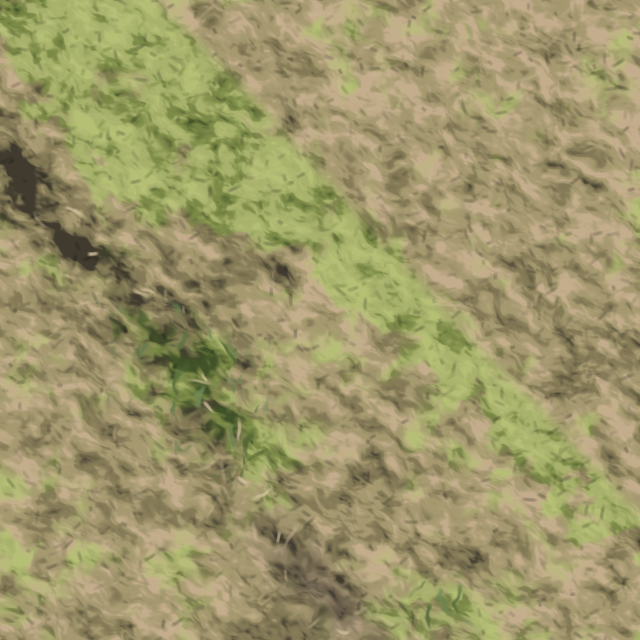
This texture is drawn by a WebGL 1 fragment shader. Its source:

```glsl
precision highp float;
// Dry meadow seen from above: a lush diagonal band of grass, a dark ditch with
// a leafy tuft, and straw litter. Stretched value noise gives the mottled tone,
// soft masks place the plants, and jittered cells scatter blades and stalks.
uniform vec2 u_resolution;

const vec3 SHADOW = vec3(0.25, 0.23, 0.18);
const vec3 OLIVE  = vec3(0.52, 0.48, 0.34);
const vec3 STRAW  = vec3(0.65, 0.60, 0.44);
const vec3 PALE   = vec3(0.77, 0.68, 0.55);
const vec3 MOSS   = vec3(0.25, 0.33, 0.15);
const vec3 LEAF   = vec3(0.48, 0.55, 0.27);
const vec3 LIME   = vec3(0.66, 0.71, 0.42);
const vec3 EARTH  = vec3(0.45, 0.39, 0.34);
const vec3 BLADE  = vec3(0.45, 0.56, 0.36);
const vec3 STALK  = vec3(0.84, 0.77, 0.63);

float hash(vec2 p) {
  vec3 q = fract(p.xyx * 0.1031);
  q += dot(q, q.yzx + 33.33);
  return fract((q.x + q.y) * q.z);
}

vec2 rotate(vec2 p, float a) {
  float c = cos(a), s = sin(a);
  return vec2(c * p.x + s * p.y, c * p.y - s * p.x);
}

float noise(vec2 p) {
  vec2 i = floor(p), f = fract(p);
  f = f * f * (3.0 - 2.0 * f);
  float low = mix(hash(i), hash(i + vec2(1.0, 0.0)), f.x);
  float high = mix(hash(i + vec2(0.0, 1.0)), hash(i + vec2(1.0)), f.x);
  return mix(low, high, f.y);
}

// Three octaves, centred on zero
float fbm(vec2 p) {
  float sum = 0.0, gain = 0.5;
  for (int i = 0; i < 3; i++) {
    sum += gain * (noise(p) - 0.5);
    p = rotate(p, 0.6) * 2.03 + 17.3;
    gain *= 0.6;
  }
  return sum;
}

// Soft tilted ellipse, one at its centre
float blob(vec2 p, vec2 centre, vec2 size, float angle) {
  vec2 q = rotate(p - centre, angle) / size;
  return exp(-dot(q, q));
}

// Scattered tapered strokes: x is coverage, y is a random shade
vec2 strokes(vec2 p, float cells, float lean, float spread, float width, float density) {
  vec2 g = p * cells, cell = floor(g), best = vec2(0.0);
  for (int j = -1; j <= 1; j++) {
    for (int i = -1; i <= 1; i++) {
      vec2 id = cell + vec2(float(i), float(j)) + 40.0;
      float pick = hash(id + 7.7);
      vec2 centre = id - 40.0 + vec2(hash(id), hash(id + 31.4));
      vec2 q = rotate(g - centre, lean + spread * (hash(id + 53.1) - 0.5));
      q.y += 0.25 * (pick - 0.5) * q.x * q.x;
      float len = mix(0.25, 0.75, hash(id + 71.9));
      float taper = 1.0 - smoothstep(0.3, 1.0, abs(q.x) / len);
      float ink = taper * (1.0 - smoothstep(width * 0.2, width, abs(q.y)));
      ink *= step(pick, density);
      if (ink > best.x) best = vec2(ink, hash(id + 91.3));
    }
  }
  return best;
}

vec3 ramp(vec3 dark, vec3 middle, vec3 light, vec3 top, float t) {
  vec3 c = mix(dark, middle, smoothstep(-0.05, 0.30, t));
  c = mix(c, light, smoothstep(0.30, 0.52, t));
  return mix(c, top, smoothstep(0.54, 0.80, t));
}

void main() {
  vec2 p = gl_FragCoord.xy / u_resolution;

  // Warped mottling, stretched down the slope
  vec2 warp = vec2(fbm(p * 18.0), fbm(p * 18.0 + 60.0));
  vec2 flow = rotate(p + 0.03 * warp, -0.55);
  float grain = fbm(flow * vec2(32.0, 58.0) + 90.0);
  float patches = fbm(p * 7.0 + 25.0);
  float clumps = fbm(p * 24.0 + 130.0 + warp);

  // Lush band, wide at the upper left and narrow at the lower right
  float across = p.x + 0.93 * p.y - 1.17 + 0.10 * patches + 0.10 * clumps;
  float width = mix(0.07, 0.31, smoothstep(-0.1, 0.5, p.y - p.x));
  float band = smoothstep(-width - 0.07, -width + 0.05, across)
             * (1.0 - smoothstep(-0.04, 0.04, across));

  // Ditch with dark hollows, bare earth and a tuft
  float drop = 0.76 - p.y;
  float side = 0.75 * (p.x - drop * (0.92 - 0.25 * drop)) + 0.05 * clumps;
  float ditch = exp(-side * side / 0.0022);
  vec2 ragged = p + 0.05 * warp;
  float hollow = blob(ragged, vec2(0.03, 0.73), vec2(0.05, 0.045), -0.7)
               + blob(ragged, vec2(0.12, 0.61), vec2(0.075, 0.022), -0.6);
  float earth = blob(ragged, vec2(0.50, 0.08), vec2(0.10, 0.04), -0.8);
  float tuft = blob(ragged, vec2(0.31, 0.40), vec2(0.17, 0.085), -0.95)
             + 0.7 * blob(ragged, vec2(0.69, 0.05), vec2(0.07, 0.05), 0.0);

  // Ground and vegetation share one tone
  float tone = 0.56 + 1.15 * grain + 0.35 * patches + 0.25 * clumps;
  tone -= ditch * (0.12 + 0.6 * max(clumps, 0.0)) + 0.65 * hollow + 0.24 * tuft;
  float far = smoothstep(0.0, 0.25, across);
  float green = 0.15 + 0.85 * band + 0.5 * tuft + 1.2 * patches + 1.5 * clumps;
  green = smoothstep(0.15, 0.75, green - 0.12 * far - 0.6 * hollow);
  vec3 ground = ramp(SHADOW, OLIVE, STRAW, PALE, tone);
  vec3 plants = ramp(MOSS, LEAF, LIME, LIME * 1.07, tone - 0.04);
  vec3 color = mix(ground, plants, green * 0.9);
  color = mix(color, EARTH * (0.85 + 0.8 * grain), 0.75 * min(earth, 1.0));

  // Shadows, leaf blades and dry stalks
  vec2 shade = strokes(p + 0.4, 46.0, -0.5, 2.6, 0.20, 0.35);
  color *= 1.0 - 0.22 * shade.x * (0.4 + 0.6 * shade.y);
  vec2 leaf = strokes(p + 0.8, 52.0, 0.6, 2.8, 0.24, 0.6);
  color = mix(color, mix(LEAF, LIME, leaf.y), 0.55 * leaf.x * green * band);
  vec2 blade = strokes(ragged, 24.0, 1.75, 0.9, 0.13, 0.85);
  color = mix(color, mix(MOSS, BLADE, blade.y), 0.8 * blade.x * smoothstep(0.15, 0.6, tuft));
  vec2 stalk = strokes(p + 0.02 * warp, 27.0, -0.6, 2.8, 0.11, 0.30);
  float litter = (0.25 + 0.6 * ditch) * (1.0 - 0.7 * band) * (0.5 + 0.5 * stalk.y);
  color = mix(color, STALK, stalk.x * litter);

  gl_FragColor = vec4(clamp(color, 0.0, 1.0), 1.0);
}
```
